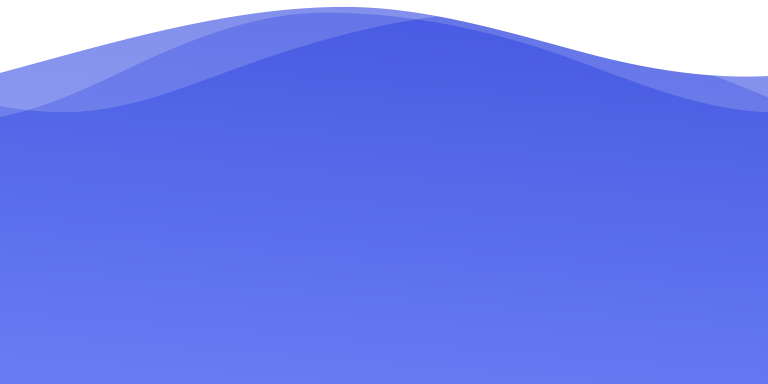
A Shadertoy shader for this background:

```glsl
const vec3 DEEP_BLUE = vec3(0.278, 0.353, 0.886);
const vec3 LIGHT_BLUE = vec3(0.408, 0.490, 0.953);
const vec3 WHITE = vec3(1.0);

// Cubic span between two knots, each given as (x, height, slope)
float span(float x, vec3 a, vec3 b) {
    float w = b.x - a.x;
    float t = (x - a.x) / w;
    float s = 1.0 - t;
    return s * s * ((1.0 + 2.0 * t) * a.y + t * w * a.z)
         + t * t * ((1.0 + 2.0 * s) * b.y - s * w * b.z);
}

// Outer crest, which bounds all the waves
float outerWave(float x) {
    vec3 peak = vec3(0.449, 0.982, 0.0);
    vec3 fall = vec3(0.755, 0.866, -0.54);
    if (x < peak.x) return span(x, vec3(0.0, 0.810, 0.54), peak);
    if (x < fall.x) return span(x, peak, fall);
    return span(x, fall, vec3(1.0, 0.802, 0.10));
}

// Steep wave with its peak left of the centre
float steepWave(float x) {
    vec3 rise = vec3(0.169, 0.823, 0.96);
    vec3 peak = vec3(0.423, 0.967, 0.0);
    vec3 fall = vec3(0.755, 0.839, -0.74);
    if (x < rise.x) return span(x, vec3(0.0, 0.695, 0.40), rise);
    if (x < peak.x) return span(x, rise, peak);
    if (x < fall.x) return span(x, peak, fall);
    return span(x, fall, vec3(1.0, 0.708, -0.06));
}

// Late wave with a trough at the left and a hump at the right
float lateWave(float x) {
    vec3 trough = vec3(0.085, 0.708, 0.0);
    vec3 rise = vec3(0.293, 0.811, 0.74);
    vec3 crest = vec3(0.573, 0.958, 0.24);
    vec3 fall = vec3(0.931, 0.802, -0.76);
    if (x < trough.x) return span(x, vec3(0.0, 0.724, -0.40), trough);
    if (x < rise.x) return span(x, trough, rise);
    if (x < crest.x) return span(x, rise, crest);
    if (x < fall.x) return span(x, crest, fall);
    return span(x, fall, vec3(1.0, 0.747, -0.80));
}

// Soft coverage below a given height
float below(float y, float height, float pixel) {
    return clamp((height - y) / pixel + 0.5, 0.0, 1.0);
}

void mainImage(out vec4 fragColor, in vec2 fragCoord) {
    vec2 uv = fragCoord / iResolution.xy;
    float pixel = 1.0 / iResolution.y;

    // Slightly tilted body gradient
    float shade = 0.95 * (1.0 - uv.y) + 0.15 * (0.5 - uv.x);
    vec3 body = mix(DEEP_BLUE, LIGHT_BLUE, clamp(shade, 0.0, 1.0));

    // Each overlapping wave removes part of the white veil
    float outer = below(uv.y, outerWave(uv.x), pixel);
    float steep = below(uv.y, steepWave(uv.x), pixel);
    float late = below(uv.y, lateWave(uv.x), pixel);
    float veil = 0.16 * (2.0 - steep - late);

    vec3 color = mix(WHITE, mix(body, WHITE, veil), outer);
    fragColor = vec4(color, 1.0);
}
```
